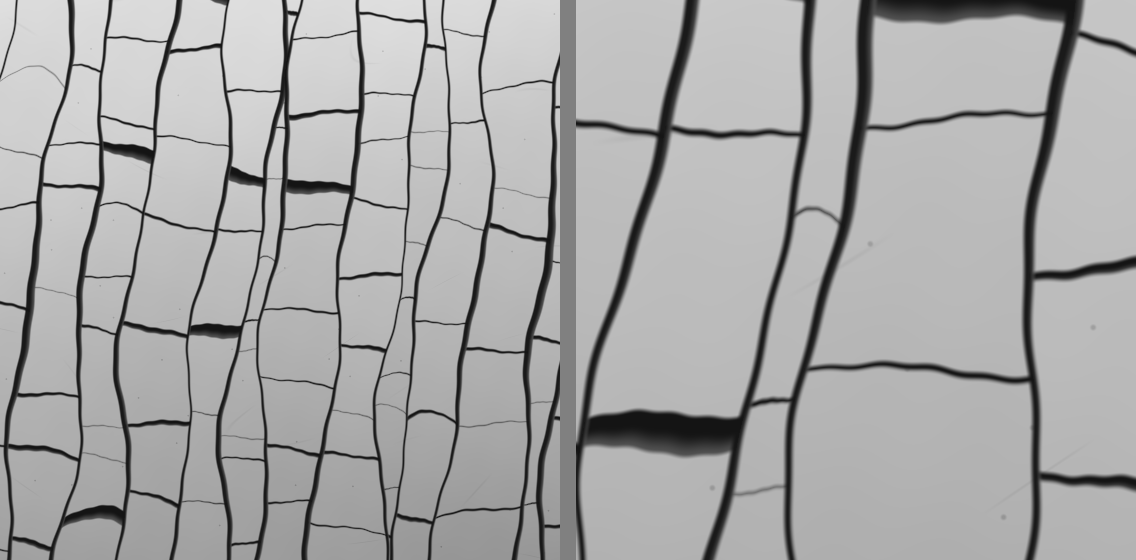
Left, the full canvas; right, a detail of the centre.
Give the GLSL for this texture, as a Shadertoy shader.

```glsl
// Cracked grey paint: tall leaning strips split by wavering seams and short cross cracks.

const float STRIP_WIDTH = 0.086;
const float BLUR = 0.0019;
const float INK_DARK = 0.08;
const float INK_LIT = 0.33;
const float TAU = 6.2832;

float hash(float n, float seed) {
    return fract(sin(n * 12.9898 + seed * 78.233) * 43758.5);
}

// Smoothed triangle wave, for angular bends
float zigzag(float t) {
    return smoothstep(0.0, 1.0, abs(fract(t) * 2.0 - 1.0)) - 0.5;
}

// Horizontal place of seam i at height y
float seamX(float i, float y) {
    float phase = TAU * hash(i, 1.0);
    float x = (i + 0.8 * (hash(i, 2.0) - 0.5)) * STRIP_WIDTH;
    x += (y - 0.5) * mix(0.06, 0.13, hash(i, 3.0));
    x += 0.008 * sin(8.0 * y + 0.35 * i);
    x += 0.009 * sin(7.0 * y + phase);
    x += 0.022 * zigzag(2.1 * y + hash(i, 4.0));
    x += 0.003 * sin(25.0 * y + 2.0 * phase);
    return x + 0.0009 * sin(83.0 * y + 3.0 * phase);
}

float seamHalfWidth(float i, float y) {
    float swell = 0.9 + 0.35 * sin(9.0 * y + TAU * hash(i, 5.0));
    return swell * mix(0.0023, 0.0062, hash(i, 6.0));
}

// Paints one crack; offset is the signed distance to its middle line
float paintCrack(float tone, float offset, float halfWidth, float strength) {
    float cover = 1.0 - smoothstep(halfWidth - BLUR, halfWidth + BLUR, abs(offset));
    float lit = smoothstep(-0.2 * halfWidth, halfWidth + 0.001, offset);
    return mix(tone, mix(INK_DARK, INK_LIT, lit), cover * strength);
}

// Cross cracks of one strip; u runs from 0 to 1 across it
float paintRungs(float tone, float strip, float u, float width, float y) {
    float spacing = mix(0.10, 0.18, hash(strip, 7.0));
    float row = floor(y / spacing);
    for (float k = -1.0; k <= 1.0; k++) {
        float id = row + k + 37.0 * strip;
        float level = (row + k + 0.5 + 0.75 * (hash(id, 8.0) - 0.5)) * spacing;
        float tilt = mix(-0.30, 0.16, hash(id, 9.0));
        float arch = 1.3 * pow(hash(id, 10.0), 7.0);
        float v = u - 0.5;
        float bend = tilt * v - arch * v * v;
        bend += 0.018 * sin(7.0 * u + TAU * hash(id, 11.0));
        bend += 0.005 * sin(27.0 * u + id);
        float size = hash(id, 12.0);
        float halfWidth = mix(0.0010, 0.0056, size * size);
        halfWidth += 0.006 * step(0.92, size);
        halfWidth *= 0.9 + 0.2 * sin(4.0 * u + id);
        float strength = mix(0.45, 1.0, smoothstep(0.05, 0.3, size));
        float slope = tilt - 2.0 * arch * v;
        float offset = (level + width * bend - y) / sqrt(1.0 + slope * slope);
        tone = paintCrack(tone, offset, halfWidth, strength);
    }
    return tone;
}

// Sparse dark specks on a jittered grid
float specks(vec2 p) {
    vec2 cell = floor(p * 26.0);
    float id = cell.x + 61.0 * cell.y;
    vec2 centre = (cell + 0.2 + 0.6 * vec2(hash(id, 13.0), hash(id, 14.0))) / 26.0;
    return step(0.93, hash(id, 15.0)) * (1.0 - smoothstep(0.0005, 0.0025, length(p - centre)));
}

// Faint wrinkles along the level lines of layered sines
float wrinkles(vec2 p) {
    float field = sin(9.0 * p.x + 2.0 * sin(7.0 * p.y)) + sin(23.0 * p.y + 3.0 * sin(5.0 * p.x));
    float patchMask = smoothstep(0.3, 1.0, sin(31.0 * p.x + 4.0 * p.y) * sin(19.0 * p.y - 9.0 * p.x));
    return patchMask * (1.0 - smoothstep(0.0, 0.06, abs(field - 0.4)));
}

float paintSurface(vec2 p) {
    float tone = 0.612 + 0.25 * p.y - 0.025 * (p.x - 0.5);
    tone += 0.008 * sin(5.0 * p.x + 3.0 * sin(4.0 * p.y));
    tone += 0.003 * sin(61.0 * p.x + 17.0 * p.y) * sin(43.0 * p.y - 29.0 * p.x);
    return tone - 0.11 * specks(p) - 0.035 * wrinkles(p);
}

void mainImage(out vec4 fragColor, in vec2 fragCoord) {
    vec2 p = fragCoord / iResolution.y;

    // Find the seams on both sides; a running maximum lets strips pinch shut
    float left = -1.0, right = -1.0, strip = -4.0;
    for (float i = -4.0; i < 32.0; i++) {
        right = max(left, seamX(i, p.y));
        if (right > p.x) break;
        left = right;
        strip = i;
    }

    float width = max(right - left, 0.0001);
    float tone = paintSurface(p) + 0.02 * (hash(strip, 16.0) - 0.5);
    tone = paintRungs(tone, strip, (p.x - left) / width, width, p.y);
    tone = paintCrack(tone, p.x - left, seamHalfWidth(strip, p.y), 0.97);
    tone = paintCrack(tone, p.x - right, seamHalfWidth(strip + 1.0, p.y), 0.97);

    fragColor = vec4(vec3(tone), 1.0);
}
```
